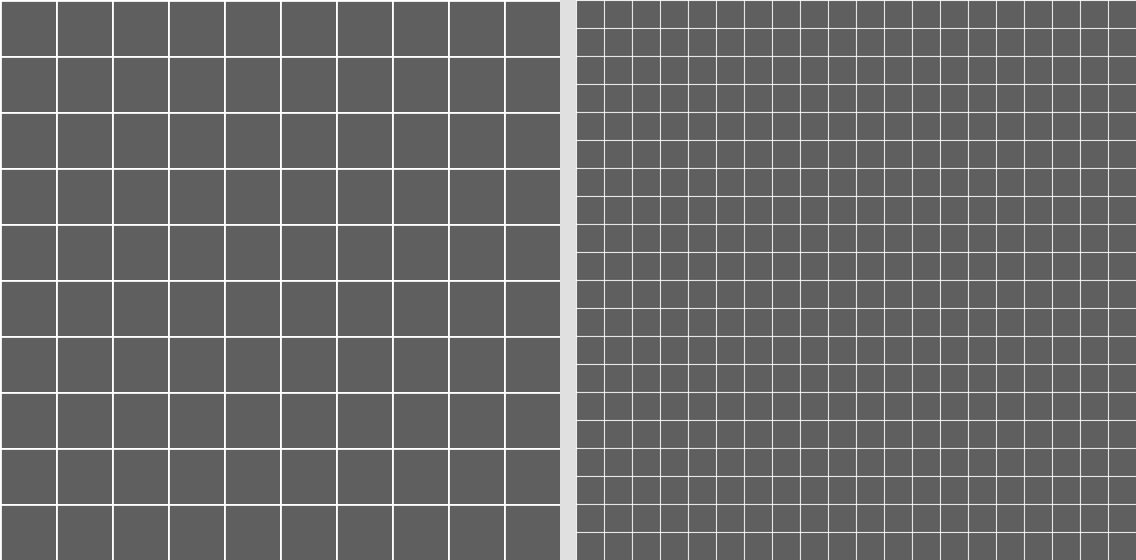
Left: one tile. Right: repeated 2 by 2.
Write a WebGL 1 fragment shader that draws this pattern.

```glsl
precision highp float;
// Ten by ten square grid of thin white lines on flat dark grey.

uniform vec2 u_resolution;

// Fraction of a pixel covered, per axis, by the line at the start of each cell.
vec2 lineCoverage(vec2 cell, float lineWidth, vec2 pixel) {
  vec2 distToCentre = abs(fract(cell - 0.5 * lineWidth + 0.5) - 0.5);
  vec2 coverage = (0.5 * lineWidth - distToCentre) / pixel + 0.5;
  return clamp(coverage, vec2(0.0), min(vec2(1.0), lineWidth / pixel));
}

void main() {
  const float repeats = 10.0;
  vec2 uv = gl_FragCoord.xy / u_resolution;

  // Cells run from the top left, so lines lie on their left and top edges.
  vec2 cell = vec2(uv.x, 1.0 - uv.y) * repeats;
  vec2 line = lineCoverage(cell, 1.0 / 30.0, repeats / u_resolution);

  // Union of the vertical and horizontal lines.
  float grid = 1.0 - (1.0 - line.x) * (1.0 - line.y);

  gl_FragColor = vec4(mix(vec3(0.373), vec3(1.0), grid), 1.0);
}
```
